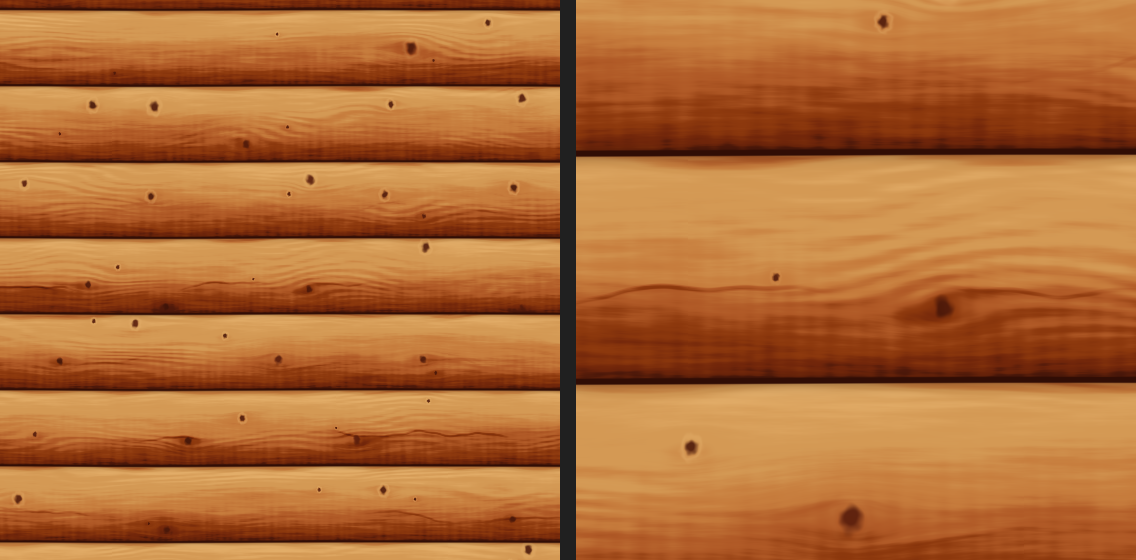
Left, the full canvas; right, a detail of the centre.
Give the GLSL for this texture, as a Shadertoy shader.

```glsl
const float LOGS = 7.365;          // logs per canvas height
const float FIRST_SEAM = 0.0326;   // height of the lowest seam
const float SEAM_HALF = 0.0018;    // half width of the dark joint
const float SEAM_WOBBLE = 0.0022;
const float RING_DENSITY = 95.0;   // growth lines per canvas height
const float RING_STRENGTH = 0.085;
const float FINE_STRENGTH = 0.17;
const float BROAD_STRENGTH = 0.30;
const float CRACK_HALF = 0.0016;
const vec3 PALE   = vec3(0.89, 0.68, 0.41);
const vec3 HONEY  = vec3(0.83, 0.60, 0.33);
const vec3 AMBER  = vec3(0.78, 0.49, 0.24);
const vec3 ORANGE = vec3(0.69, 0.35, 0.15);
const vec3 RUST   = vec3(0.55, 0.22, 0.05);
const vec3 BROWN  = vec3(0.45, 0.15, 0.04);
const vec3 DARK   = vec3(0.32, 0.10, 0.04);
const vec3 JOINT  = vec3(0.19, 0.05, 0.02);

vec2 hash2(vec2 p) {
    vec3 q = fract(vec3(p.xyx) * vec3(0.1031, 0.1030, 0.0973));
    q += dot(q, q.yzx + 33.33);
    return fract((q.xx + q.yz) * q.zy);
}

float cornerSlope(vec2 cell, vec2 offset) {
    float angle = 6.2832 * hash2(cell).x;
    return dot(vec2(cos(angle), sin(angle)), offset);
}

float gradientNoise(vec2 p) {
    vec2 i = floor(p), f = p - i;
    vec2 u = f * f * f * (f * (f * 6.0 - 15.0) + 10.0);
    vec2 e = vec2(1.0, 0.0);
    return mix(mix(cornerSlope(i, f), cornerSlope(i + e, f - e), u.x),
               mix(cornerSlope(i + e.yx, f - e.yx), cornerSlope(i + 1.0, f - 1.0), u.x), u.y);
}

float fbm(vec2 p) {
    float sum = 0.0, amp = 0.6;
    for (int i = 0; i < 4; i++) {
        sum += amp * gradientNoise(p);
        p = p * 2.03 + 17.7;
        amp *= 0.5;
    }
    return sum;
}

// Scatters knots along one log; bends the grain height and returns (core, rim, halo)
vec3 knots(vec2 p, float row, float count, vec2 sizes, inout float grainY) {
    vec3 mask = vec3(0.0);
    float cell = floor(p.x * count);
    for (float i = -1.0; i <= 1.0; i++) {
        vec2 id = vec2(cell + i + 50.0, row * 7.0 + count * 13.0);
        vec2 place = hash2(id), kind = hash2(id + 91.7);
        if (kind.y > 0.85) continue;
        vec2 center = vec2((cell + i + mix(0.15, 0.85, place.x)) / count,
                           mix(0.07, 0.92, place.y) / LOGS);
        float radius = mix(sizes.x, sizes.y, kind.x);
        vec2 d = p - center;
        vec2 flat2 = d * vec2(0.5, 1.0);
        float reach = radius * radius * 3.0;
        grainY -= d.y * reach / (dot(flat2, flat2) + reach);
        float r = length(d * vec2(1.1, 0.9)) / radius;
        r += 0.35 * gradientNoise(d / radius * 1.3 + place * 40.0);
        mask.x = max(mask.x, 1.0 - smoothstep(0.35, 1.0, r));
        mask.y = max(mask.y, exp(-14.0 * (r - 1.25) * (r - 1.25)) * smoothstep(0.3, 0.7, place.y));
        mask.z = max(mask.z, exp(-0.35 * dot(flat2, flat2) / (radius * radius)));
    }
    return mask;
}

// Shadow to highlight colours of the varnished wood
vec3 woodColor(float tone) {
    vec3 c = mix(DARK, BROWN, smoothstep(0.0, 0.08, tone));
    c = mix(c, RUST, smoothstep(0.07, 0.20, tone));
    c = mix(c, ORANGE, smoothstep(0.19, 0.36, tone));
    c = mix(c, AMBER, smoothstep(0.34, 0.56, tone));
    c = mix(c, HONEY, smoothstep(0.54, 0.78, tone));
    return mix(c, PALE, smoothstep(0.80, 1.10, tone));
}

void mainImage(out vec4 fragColor, in vec2 fragCoord) {
    vec2 uv = fragCoord / iResolution.y;
    float pixel = 1.0 / iResolution.y;

    // Log index and height within the log
    float wobble = SEAM_WOBBLE * gradientNoise(vec2(uv.x * 2.5, floor(uv.y * 3.0) * 0.0 + 4.3));
    float v = (uv.y - FIRST_SEAM + wobble) * LOGS;
    float row = floor(v) + 3.0, t = fract(v);
    vec2 p = vec2(uv.x, t / LOGS);
    vec2 seed = vec2(row * 31.7, row * 17.3);

    // Knots and the grain flowing round them
    float grainY = p.y;
    vec3 knot = knots(p, row, 5.0, vec2(0.0065, 0.0120), grainY);
    knot = max(knot, knots(p, row, 3.0, vec2(0.0025, 0.0055), grainY));
    float broad = fbm(vec2(p.x * 3.0, grainY * 24.0) + seed);
    float swirl = gradientNoise(vec2(p.x * 5.0, grainY * 15.0) + seed + 5.0);
    float rings = sin(6.2832 * (grainY * RING_DENSITY + 3.5 * swirl + broad));
    float patches = smoothstep(-0.25, 0.35, gradientNoise(vec2(p.x * 4.0, p.y * 12.0) + seed + 9.0));
    float fine = fbm(vec2(p.x * 14.0, grainY * 190.0) + seed);
    float brushed = gradientNoise(vec2(p.x * 110.0, p.y * 14.0) + seed);

    // Rounded shading, grain and the ragged reddish top edge
    float tone = t * 1.04 + 0.03 + BROAD_STRENGTH * broad * smoothstep(0.0, 0.35, t);
    tone += RING_STRENGTH * rings * patches * smoothstep(0.05, 0.4, t);
    tone += FINE_STRENGTH * fine + 0.07 * brushed * (1.0 - t);
    float ragged = t + 0.09 * gradientNoise(vec2(p.x * 9.0, 2.0) + seed);
    tone = min(tone, 1.08) - 0.5 * smoothstep(0.91, 0.99, ragged);

    // Long weathered crack, differing from log to log
    float crackY = (0.36 + 0.35 * fbm(vec2(p.x * 4.0, 0.5) + seed)) / LOGS;
    float crackAge = hash2(vec2(row, 8.0)).x * smoothstep(-0.2, 0.25, gradientNoise(vec2(p.x * 5.0, 7.5) + seed));
    float below = crackY - p.y;
    float crack = 1.0 - smoothstep(CRACK_HALF * 0.3, CRACK_HALF + pixel, abs(below));
    float stain = smoothstep(-0.002, 0.002, below) * exp(-max(below, 0.0) * 70.0);
    tone -= crackAge * (0.24 * crack + 0.12 * stain);

    vec3 color = woodColor(tone - 0.10 * knot.z);
    color = mix(color, PALE, 0.45 * knot.y);
    color = mix(color, DARK * (0.9 + 0.5 * fine), 0.88 * knot.x);

    // Dark joint with a soft shadow
    float seam = min(t, 1.0 - t) / LOGS;
    color *= 1.0 - 0.35 * exp(-seam * 330.0);
    color = mix(color, JOINT, 1.0 - smoothstep(SEAM_HALF - pixel, SEAM_HALF + pixel, seam));
    fragColor = vec4(color, 1.0);
}
```
